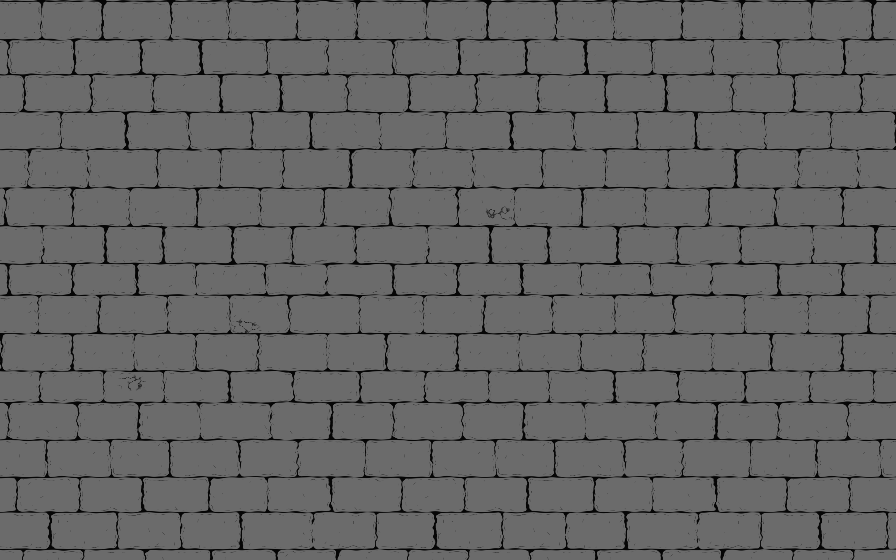
A Shadertoy shader for this texture:

```glsl
// Grey block wall inked with thin, uneven black joints: staggered courses of
// six blocks per horizontal repeat. Rounded-box distances give the joints,
// gradient noise roughens them, and hashed cells scatter nicks and cracks.

#define GRID 480.0        // design units per canvas height
#define BLOCK 55.0        // mean block width
#define REPEAT 6.0        // blocks per horizontal repeat
#define JITTER 3.5        // sideways scatter of upright joints
#define CORNER 3.5        // corner radius of a block
#define BED_WIDTH 0.48    // half width of level joints
#define ROUGHNESS 0.8     // width variation along a joint
#define NICK_CELL 11.0    // spacing of small marks
#define NICK_CHANCE 0.24
#define STONE vec3(0.42)
#define INK vec3(0.025)

const int ROWS = 16;
// Course edges from the top, and the stagger of each course
const float EDGE[17] = float[17](1., 34., 64., 96., 128., 161., 194., 226., 253.,
                                286., 318., 345., 377., 409., 439., 471., 503.);
const float SHIFT[16] = float[16](34., 8., 21., 50., 24., 4., 33., 6.,
                                 31., 4., 33., 10., 38., 12., 45., 17.);
const vec2 CRACK[3] = vec2[3](vec2(427., 183.), vec2(210., 280.), vec2(113., 328.));

vec2 hash(vec2 p, float seed) {
    vec3 q = fract(vec3(p.xyx + seed * 7.31) * vec3(0.1031, 0.1030, 0.0973));
    q += dot(q, q.yzx + 33.33);
    return fract((q.xx + q.yz) * q.zy);
}

// Gradient noise that wraps with the horizontal repeat
float noise(vec2 p, vec2 size, float seed) {
    p /= size;
    float period = floor(BLOCK * REPEAT / size.x + 0.5);
    vec2 cell = floor(p), f = p - cell, u = f * f * f * (f * (f * 6.0 - 15.0) + 10.0);
    vec4 n;
    for (int i = 0; i < 4; i++) {
        vec2 corner = vec2(i & 1, i >> 1), id = cell + corner;
        id.x = mod(id.x, period);
        float angle = 6.2832 * hash(id, seed).x;
        n[i] = dot(vec2(cos(angle), sin(angle)), f - corner);
    }
    return mix(mix(n.x, n.y, u.x), mix(n.z, n.w, u.x), u.y);
}

float stroke(float d, float soft) {
    return 1.0 - smoothstep(-soft, soft, d);
}

// Signed distance to the joints: negative in ink, at most CORNER inside a block
float jointDistance(vec2 p) {
    vec2 q = p + vec2(2.0 * noise(p, vec2(11.0, 7.0), 1.0) + noise(p, vec2(3.0), 2.0),
                      1.2 * noise(p, vec2(15.0, 11.0), 3.0));
    int row = 0;
    for (int i = 1; i < ROWS; i++) if (q.y >= EDGE[i]) row = i;

    float k = floor((q.x - SHIFT[row]) / BLOCK + 0.5);
    vec2 rnd = hash(vec2(mod(k, REPEAT), float(row)), 4.0);
    float upright = SHIFT[row] + k * BLOCK + JITTER * (2.0 * rnd.x - 1.0);
    vec2 away = vec2(abs(q.x - upright), min(abs(q.y - EDGE[row]), abs(q.y - EDGE[row + 1])));
    vec2 width = vec2(mix(0.2, 1.15, rnd.y * rnd.y) + 1.2 * ROUGHNESS * noise(p, vec2(11.0, 6.0), 5.0),
                      BED_WIDTH + ROUGHNESS * noise(p, vec2(10.0, 8.0), 6.0));
    return CORNER - length(max(CORNER - away + width, 0.0));
}

// Short slanted marks, one at most in each cell
float nicks(vec2 p, float soft) {
    vec2 cell = floor(p / NICK_CELL), id = vec2(mod(cell.x, BLOCK * REPEAT / NICK_CELL), cell.y);
    vec2 place = hash(id, 7.0), kind = hash(id, 8.0);
    vec2 q = p - (cell + 0.25 + 0.5 * place) * NICK_CELL;
    float angle = 0.4 + 2.0 * place.x;
    vec2 dir = vec2(cos(angle), -sin(angle));
    float along = clamp(dot(q, dir), -1.0, 1.0) * 1.0;
    float d = length(q - dir * along * (0.3 + 1.2 * kind.y));
    return step(kind.x, NICK_CHANCE) * stroke(d - 0.15, soft);
}

// Branching hairlines confined to a few damaged spots
float cracks(vec2 p, float soft) {
    float ink = 0.0;
    for (int i = 0; i < 3; i++) {
        vec2 q = (p - CRACK[i]) / vec2(14.0, 8.0);
        float area = 1.0 - smoothstep(0.6, 1.0, length(q));
        float vein = abs(noise(p, vec2(10.0, 6.0), 9.0) + 0.3 * noise(p, vec2(3.0), 10.0));
        ink = max(ink, area * stroke(vein * 7.0 - 0.25, soft));
    }
    return ink;
}

void mainImage(out vec4 fragColor, in vec2 fragCoord) {
    float unit = GRID / iResolution.y;
    vec2 p = vec2(fragCoord.x, iResolution.y - fragCoord.y) * unit;
    float soft = 0.5 * unit;

    // Main joints
    float d = jointDistance(p);
    float ink = stroke(d, soft);

    // Broken second line where block edges have chipped
    float chip = abs(d - 1.7 - 1.5 * noise(p, vec2(5.0), 11.0)) - 0.1;
    float worn = smoothstep(0.02, 0.25, noise(p, vec2(6.0, 5.0), 12.0));
    ink = max(ink, 0.7 * worn * stroke(chip, soft));

    // Surface wear
    ink = max(ink, 0.5 * nicks(p, soft));
    ink = max(ink, 0.85 * cracks(p, soft));

    fragColor = vec4(mix(STONE, INK, ink), 1.0);
}
```
